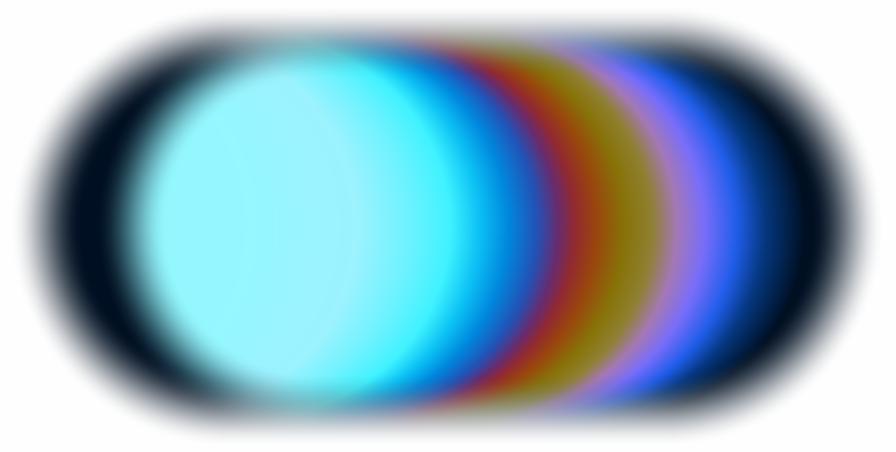
A Shadertoy shader for this background:

```glsl
// A blurred pill on white: a pale cyan disc on navy, swept to the right
// through arcs of blue, red, olive and violet. Soft capsule distances give
// the masks, and a colour ramp follows the shifted rim of the disc.

const float RADIUS = 0.41;

// Signed distance to a horizontal capsule whose axis runs from x0 to x1.
float capsule(vec2 p, float x0, float x1, float radius) {
    return length(vec2(p.x - clamp(p.x, x0, x1), p.y)) - radius;
}

float softFill(float dist) {
    return 1.0 - smoothstep(-0.08, 0.08, dist);
}

// Linear blend towards the next colour stop.
vec3 blendStop(vec3 base, vec3 next, float from, float to, float x) {
    return mix(base, next, clamp((x - from) / (to - from), 0.0, 1.0));
}

// Colours from the disc centre to the right end of the sweep.
vec3 spectrum(float x) {
    vec3 c = mix(vec3(0.58, 0.97, 1.0), vec3(0.61, 0.95, 1.0), smoothstep(-0.5, -0.2, x));
    c = blendStop(c, vec3(0.43, 0.95, 1.00), -0.200, -0.088, x);
    c = blendStop(c, vec3(0.25, 0.95, 1.00), -0.088, 0.003, x);
    c = blendStop(c, vec3(0.05, 0.76, 0.96), 0.003, 0.067, x);
    c = blendStop(c, vec3(0.00, 0.53, 0.87), 0.067, 0.132, x);
    c = blendStop(c, vec3(0.14, 0.32, 0.71), 0.132, 0.196, x);
    c = blendStop(c, vec3(0.41, 0.17, 0.43), 0.196, 0.243, x);
    c = blendStop(c, vec3(0.57, 0.16, 0.19), 0.243, 0.279, x);
    c = blendStop(c, vec3(0.60, 0.27, 0.05), 0.279, 0.326, x);
    c = blendStop(c, vec3(0.53, 0.45, 0.03), 0.326, 0.390, x);
    c = blendStop(c, vec3(0.56, 0.50, 0.20), 0.390, 0.450, x);
    c = blendStop(c, vec3(0.64, 0.47, 0.72), 0.450, 0.506, x);
    c = blendStop(c, vec3(0.47, 0.43, 0.98), 0.506, 0.566, x);
    c = blendStop(c, vec3(0.13, 0.37, 0.92), 0.566, 0.636, x);
    c = blendStop(c, vec3(0.02, 0.22, 0.50), 0.636, 0.700, x);
    return blendStop(c, vec3(0.00, 0.06, 0.13), 0.700, 0.790, x);
}

void mainImage(out vec4 fragColor, in vec2 fragCoord) {
    // Centred coordinates in units of the canvas height
    vec2 p = (fragCoord - 0.5 * iResolution.xy) / iResolution.y;

    // Bend the ramp along the rim; the root is softened past the tips
    float h = RADIUS * RADIUS - p.y * p.y;
    float rim = sqrt(0.5 * (h + sqrt(h * h + 0.0004)));
    vec3 bands = spectrum(p.x + RADIUS - rim);

    // Swept disc over navy, then the whole pill over white
    float sweep = softFill(capsule(p, -0.295, 0.6, RADIUS - 0.005));
    vec3 inside = mix(vec3(0.0, 0.06, 0.13), bands, sweep);
    float pill = softFill(capsule(p, -0.48, 0.475, RADIUS));
    fragColor = vec4(mix(vec3(0.996), inside, pill), 1.0);
}
```
